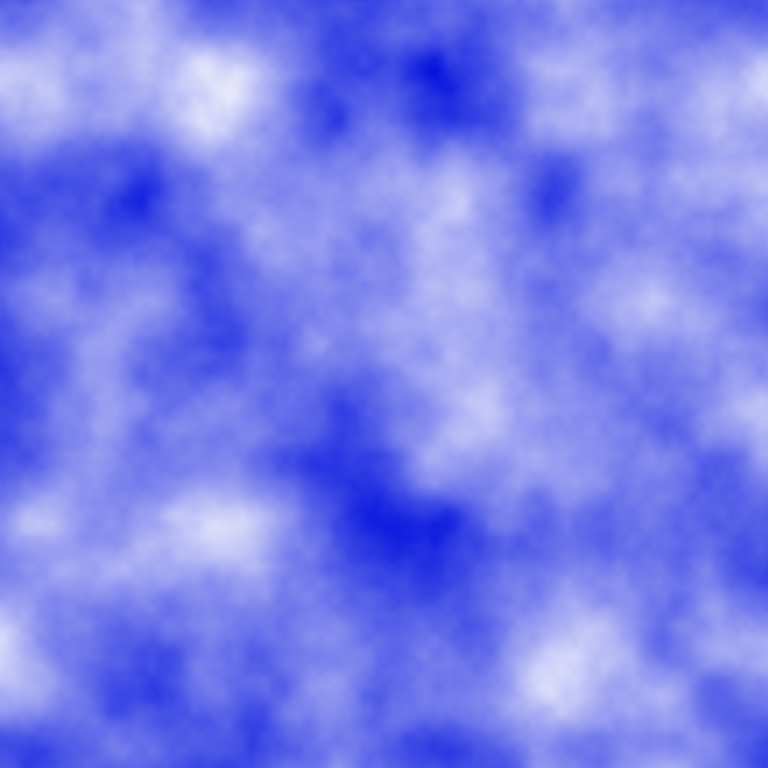
Write a WebGL 1 fragment shader that draws this texture.

```glsl
precision highp float;

// Soft blue and white clouds: fractal value noise, five octaves that each
// halve in size and weaken, mapped linearly from deep blue to white.

#define CELLS 6.8       // coarsest noise cells across the canvas
#define OCTAVES 5
#define GAIN 0.44       // strength of each octave relative to the last
#define LACUNARITY 2.0  // frequency of each octave relative to the last
#define CONTRAST 1.14
#define MIDTONE 0.478   // average whiteness
#define DEEP_BLUE vec3(0.0, 0.06, 0.865)
#define WHITE vec3(1.0)

uniform vec2 u_resolution;

float hash(vec2 p) {
  vec3 q = fract(vec3(p.xyx) * 0.1031);
  q += dot(q, q.yzx + 33.33);
  return fract((q.x + q.y) * q.z);
}

// Random lattice values blended with a smooth cubic.
float valueNoise(vec2 p) {
  vec2 cell = floor(p);
  vec2 f = fract(p);
  vec2 blend = f * f * (3.0 - 2.0 * f);
  float bottom = mix(hash(cell), hash(cell + vec2(1.0, 0.0)), blend.x);
  float top = mix(hash(cell + vec2(0.0, 1.0)), hash(cell + vec2(1.0)), blend.x);
  return mix(bottom, top, blend.y);
}

// Sum of octaves, normalised to 0..1.
float fbm(vec2 p) {
  float sum = 0.0;
  float total = 0.0;
  float amplitude = 1.0;
  for (int i = 0; i < OCTAVES; i++) {
    sum += amplitude * valueNoise(p);
    total += amplitude;
    amplitude *= GAIN;
    p = p * LACUNARITY + vec2(17.3, 43.7);
  }
  return sum / total;
}

void main() {
  vec2 uv = gl_FragCoord.xy / min(u_resolution.x, u_resolution.y);
  float cloud = fbm(uv * CELLS + vec2(11.0, 29.0));
  float whiteness = clamp(MIDTONE + CONTRAST * (cloud - 0.5), 0.0, 1.0);
  gl_FragColor = vec4(mix(DEEP_BLUE, WHITE, whiteness), 1.0);
}
```
